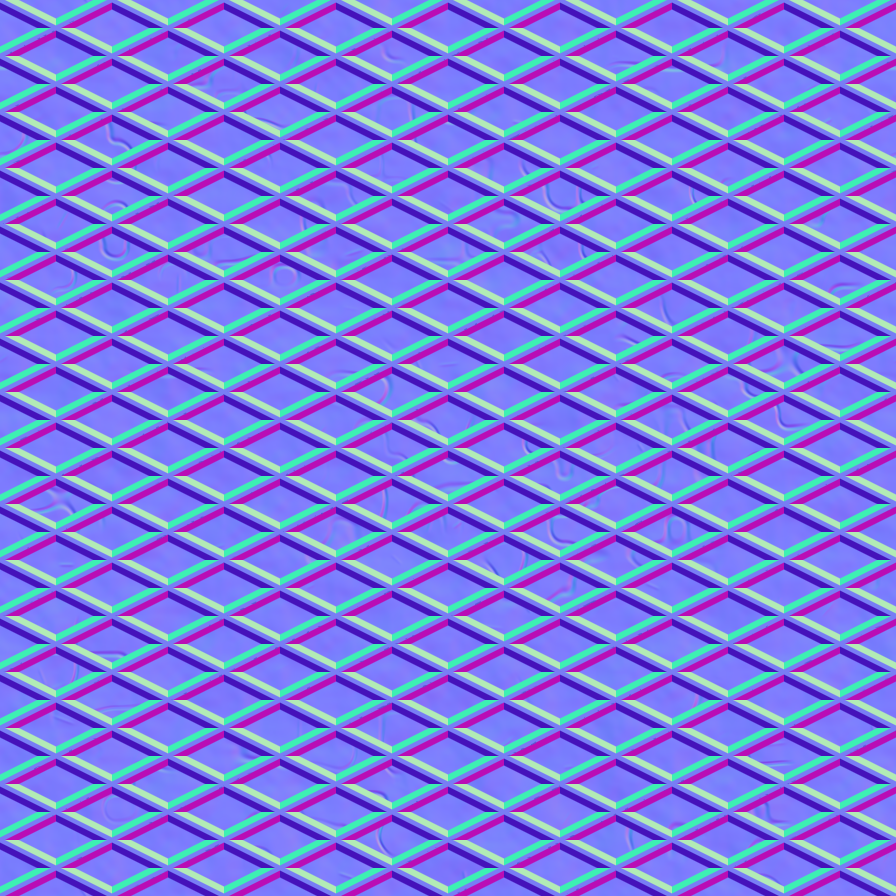
Give the GLSL for this texture map, as a Shadertoy shader.

```glsl
float hash(vec2 p) {
    return fract(sin(dot(p, vec2(127.1, 311.7))) * 43758.5453);
}

// Value noise that wraps after n cells
float noise(vec2 uv, float n) {
    vec2 p = uv * n, i = floor(p), f = fract(p);
    f = f * f * (3.0 - 2.0 * f);
    vec2 a = mod(i, n), b = mod(i + 1.0, n);
    return mix(mix(hash(a), hash(vec2(b.x, a.y)), f.x),
               mix(hash(vec2(a.x, b.y)), hash(b), f.x), f.y);
}

// Soft swells with a few sharp creases
float sheetHeight(vec2 uv) {
    float h = 0.6 * noise(uv, 20.0) + 0.25 * noise(uv, 48.0);
    float crease = abs(noise(uv + 0.37, 32.0) - 0.5);
    h -= 0.35 * smoothstep(0.08, 0.0, crease) * smoothstep(0.55, 0.85, noise(uv, 14.0));
    return h + 0.08 * noise(uv, 96.0);
}

vec2 sheetSlope(vec2 uv) {
    vec2 e = vec2(0.002, 0.0);
    return vec2(sheetHeight(uv + e.xy) - sheetHeight(uv - e.xy),
                sheetHeight(uv + e.yx) - sheetHeight(uv - e.yx)) / (2.0 * e.x);
}

// Sparse short scratches, one possible per cell, as tilt across the stroke
vec2 scratchTilt(vec2 uv) {
    const float n = 20.0;
    vec2 p = uv * n, cell = floor(p), tilt = vec2(0.0);
    for (int y = -1; y <= 1; y++)
    for (int x = -1; x <= 1; x++) {
        vec2 c = cell + vec2(x, y), id = mod(c, n);
        float angle = 6.2832 * hash(id + 3.1);
        vec2 along = vec2(cos(angle), sin(angle)), across = vec2(-along.y, along.x);
        vec2 r = p - c - vec2(hash(id + 7.3), hash(id + 11.9));
        float u = dot(r, along) / (0.1 + 0.25 * hash(id + 17.7));
        float v = dot(r, across) / 0.04;
        float strength = step(0.72, hash(id + 23.3)) * hash(id + 29.1);
        tilt += across * v * exp(-v * v) * smoothstep(1.0, 0.3, abs(u)) * strength;
    }
    return tilt;
}

void mainImage(out vec4 fragColor, in vec2 fragCoord) {
    vec2 uv = fragCoord / iResolution.xy;
    vec2 grid = vec2(8.0, 16.0);
    vec2 p = uv * grid, pixel = grid / iResolution.xy;

    // Nearest diamond centre, and distance inward from its edge
    vec2 qa = fract(p + vec2(0.0, 0.5)) - 0.5;
    vec2 qb = fract(p + vec2(0.5, 0.0)) - 0.5;
    vec2 q = abs(qa.x) + abs(qa.y) < abs(qb.x) + abs(qb.y) ? qa : qb;
    float inset = 0.5 - abs(q.x) - abs(q.y);

    // Four bevel faces, mitred at the corners
    vec2 side = clamp(q / pixel + 0.5, 0.0, 1.0);
    vec3 lower = mix(vec3(0.70, 0.92, 0.71), vec3(0.24, 0.94, 0.70), side.x);
    vec3 upper = mix(vec3(0.73, 0.05, 0.71), vec3(0.27, 0.07, 0.73), side.x);
    vec3 bevel = mix(lower, upper, side.y);

    // Flat sheet with faint dents
    vec3 flatBlue = vec3(0.49, 0.49, 1.0);
    vec2 tilt = -0.0022 * sheetSlope(uv) + 0.22 * scratchTilt(uv);
    vec3 sheet = flatBlue + vec3(tilt, -0.4 * length(tilt));

    // Flat bar top, bevel, then sheet
    float soft = max(0.014, 0.7 * pixel.y);
    float pastTop = smoothstep(-soft, soft, inset - 0.045);
    float pastBevel = smoothstep(-soft, soft * 1.3, inset - 0.167);
    vec3 col = mix(flatBlue - vec3(0.02, 0.0, 0.04), bevel, pastTop);
    col = mix(col, sheet, pastBevel);

    // Chipped specks along the underside of rising bars
    float rising = (1.0 - side.x) * side.y;
    float rim = smoothstep(0.03, 0.0, abs(inset - 0.04));
    float chip = smoothstep(0.68, 0.85, noise(uv, 256.0)) * smoothstep(0.35, 0.6, noise(uv, 24.0));
    col = mix(col, vec3(0.30, 0.32, 0.80), 0.7 * rising * rim * chip);

    fragColor = vec4(clamp(col, 0.0, 1.0), 1.0);
}
```
